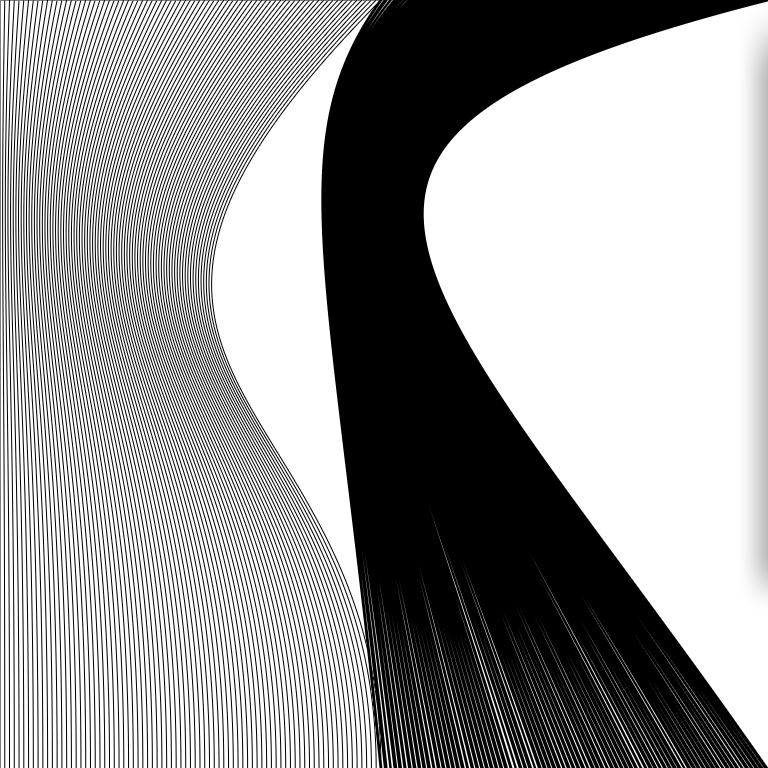
Reproduce this background procedurally as a WebGL 1 fragment shader.

```glsl
precision highp float;
// Two families of black strokes swept along cubic curves on white: fine lines
// on the left, and heavy lines that merge into a solid band on the right.
// Each pixel inverts the curves to find its place between neighbouring strokes.
uniform vec2 u_resolution;

#define LINE_COUNT 80.0
#define SPLIT 0.496
#define FINE_WIDTH 0.00132
#define HEAVY_WIDTH 0.0048
#define WIDTH_JITTER 0.0019
#define SHADOW_STRENGTH 0.34
#define SHADOW_START 0.958
#define INK vec3(0.0)
#define PAPER vec3(1.0)

float hash(float n) {
  n = fract(n * 0.1031);
  n *= n + 33.33;
  return fract(n * (n + n));
}

// Weights of the two inner control points of a cubic curve
vec2 innerWeights(float t) {
  float s = 1.0 - t;
  return 3.0 * t * s * vec2(s, t);
}

// Curve parameter at height y, for inner control heights h (Newton steps)
float curveTime(float y, vec2 h) {
  float t = clamp(y, 0.0, 1.0);
  for (int i = 0; i < 7; i++) {
    float s = 1.0 - t;
    float height = dot(innerWeights(t), h) + t * t * t;
    float slope = 3.0 * (s * s * h.x + 2.0 * s * t * (h.y - h.x) + t * t * (1.0 - h.y));
    t = clamp(t - (height - y) / max(slope, 0.1), -0.1, 1.1);
  }
  return t;
}

// Line index of the fine family; its bend moves down from line to line
float fineIndex(vec2 p) {
  float u = p.x / SPLIT;
  for (int i = 0; i < 7; i++) {
    float bend = mix(0.355, 0.5, clamp(u, 0.0, 1.1));
    float t = curveTime(p.y, vec2(bend));
    u = p.x / (SPLIT * (1.0 - innerWeights(t).x));
  }
  return u * LINE_COUNT;
}

// Line index of the heavy family, between its two outer curves
float heavyIndex(vec2 p) {
  vec2 w = innerWeights(curveTime(p.y, vec2(0.185, 0.349)));
  float inner = SPLIT - dot(w, vec2(0.132, 0.0645));
  float outer = 0.9975 - dot(w, vec2(0.7266, 0.453));
  return (p.x - inner) / (outer - inner) * LINE_COUNT;
}

// Share of a pixel covered by a stroke at distance d
float strokeCover(float d, float width, float pixel) {
  float r = 0.5 * width;
  float h = 0.5 * pixel;
  return clamp((min(d + h, r) - max(d - h, -r)) / pixel, 0.0, 1.0);
}

// Ink from the two strokes around a line index, with local line spacing
float familyInk(float index, float spacing, float width, float jitter, float pixel) {
  float k = clamp(floor(index), 0.0, LINE_COUNT - 1.0);
  float ink = 0.0;
  for (int i = 0; i < 2; i++) {
    float line = k + float(i);
    float thinning = jitter * pow(hash(line + 7.0), 4.0);
    ink += strokeCover(abs(index - line) * spacing, width - thinning, pixel);
  }
  return min(ink, 1.0);
}

void main() {
  vec2 p = gl_FragCoord.xy / u_resolution;
  p.y = 1.0 - p.y;
  float pixel = 1.0 / min(u_resolution.x, u_resolution.y);
  vec2 e = vec2(0.0006, 0.0);

  // Line spacing from the gradient of each index
  float fine = fineIndex(p);
  vec2 fineGrad = vec2(fineIndex(p + e.xy), fineIndex(p + e.yx)) - fine;
  float heavy = heavyIndex(p);
  vec2 heavyGrad = vec2(heavyIndex(p + e.xy), heavyIndex(p + e.yx)) - heavy;

  float ink = familyInk(fine, e.x / length(fineGrad), FINE_WIDTH, 0.0, pixel);
  ink = max(ink, familyInk(heavy, e.x / length(heavyGrad), HEAVY_WIDTH, WIDTH_JITTER, pixel));

  // Hairline along the top edge
  ink = max(ink, strokeCover(p.y, FINE_WIDTH, pixel));

  // Soft shadow at the right edge
  float shadow = smoothstep(SHADOW_START, 1.018, p.x);
  shadow *= smoothstep(0.0, 0.11, p.y) * (1.0 - smoothstep(0.72, 0.80, p.y));

  vec3 color = PAPER * (1.0 - SHADOW_STRENGTH * shadow);
  gl_FragColor = vec4(mix(color, INK, ink), 1.0);
}
```
